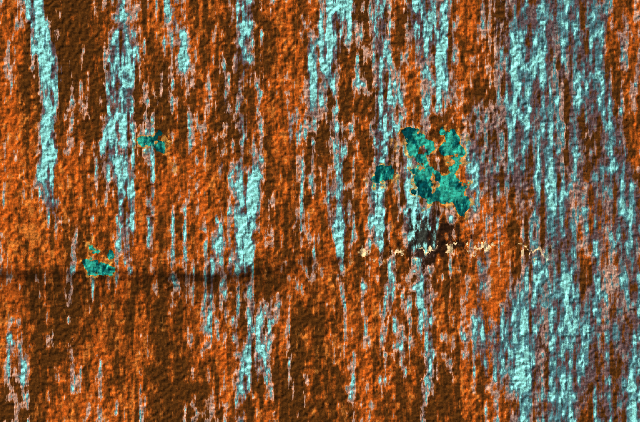
Write a WebGL 1 fragment shader that draws this texture.

```glsl
precision highp float;
// Weathered rusty metal wall with vertical runs of pale verdigris.
// Stretched fractal noise thresholds layers of rust, stain and patina;
// a seam, flaking copper spots and an embossed grain finish the surface.

uniform vec2 u_resolution;

const vec3 DARK_RUST = vec3(0.32, 0.18, 0.06);
const vec3 ORANGE_RUST = vec3(0.74, 0.34, 0.10);
const vec3 OCHRE = vec3(0.80, 0.55, 0.25);
const vec3 GREY_BROWN = vec3(0.36, 0.27, 0.27);
const vec3 PINK_TAN = vec3(0.74, 0.56, 0.47);
const vec3 SLATE_TEAL = vec3(0.29, 0.45, 0.47);
const vec3 PALE_CYAN = vec3(0.55, 0.84, 0.80);
const vec3 DEEP_TEAL = vec3(0.02, 0.25, 0.26);
const vec3 TURQUOISE = vec3(0.20, 0.66, 0.56);
const vec3 CREAM = vec3(0.88, 0.76, 0.56);
const vec3 SOOT = vec3(0.15, 0.09, 0.06);

const float RUN_SPACING = 0.155;
const float WASH_EDGE = 1.17;
const float GRAIN_SCALE = 125.0;
const float GRAIN_DEPTH = 1.25;

float hash(vec2 p) {
  vec3 q = fract(vec3(p.xyx) * 0.1031);
  q += dot(q, q.yzx + 33.33);
  return fract((q.x + q.y) * q.z);
}

float noise(vec2 p) {
  vec2 i = floor(p), f = fract(p);
  f = f * f * (3.0 - 2.0 * f);
  float low = mix(hash(i), hash(i + vec2(1.0, 0.0)), f.x);
  float high = mix(hash(i + vec2(0.0, 1.0)), hash(i + 1.0), f.x);
  return mix(low, high, f.y);
}

// Fractal noise centred on zero
float fbm(vec2 p) {
  float sum = 0.0, amp = 0.5;
  for (int i = 0; i < 4; i++) {
    sum += amp * (noise(p) - 0.5);
    p = p * 2.03 + 17.3;
    amp *= 0.5;
  }
  return sum;
}

// Soft vertical drips at regular but jittered columns
float drips(vec2 p, float fray) {
  float cover = 0.0;
  for (int i = 0; i < 7; i++) {
    float k = float(i);
    float jitter = hash(vec2(k, 4.7)), drop = hash(vec2(k, 9.1));
    float x = 0.13 + RUN_SPACING * k + 0.05 * (jitter - 0.5);
    float d = (p.x - x) / (0.03 + 0.045 * drop);
    float foot = 0.1 + 0.35 * jitter;
    float strength = 0.15 + 0.45 * smoothstep(0.03, 0.13, abs(x - 0.44));
    float run = exp(-d * d) * smoothstep(foot - 0.14, foot + 0.1, p.y + fray);
    cover = max(cover, strength * run);
  }
  return cover;
}

// Signed distance to clustered round flakes
float flakes(vec2 p) {
  float dist = 1.0;
  for (int i = 0; i < 27; i++) {
    float k = float(i);
    vec2 centre = k < 18.0 ? vec2(1.0, 0.6) : (k < 22.0 ? vec2(0.39, 0.63) : vec2(0.24, 0.39));
    float spread = k < 18.0 ? 0.18 : 0.08;
    vec2 offset = vec2(hash(vec2(k, 1.3)), hash(vec2(k, 6.2))) - 0.5;
    float radius = mix(0.006, k < 18.0 ? 0.027 : 0.016, hash(vec2(k, 8.8)));
    dist = min(dist, length(p - centre - spread * offset) - radius);
  }
  return dist;
}

void main() {
  vec2 p = gl_FragCoord.xy / u_resolution.y;
  float broad = fbm(p * vec2(7.0, 4.0));
  float clump = fbm(p * vec2(17.0, 4.5) + 23.0);
  float thin = fbm(p * vec2(105.0, 9.0) + 31.0);
  float streak = fbm(p * vec2(42.0, 6.0) + 7.0);
  float fine = fbm(p * vec2(105.0, 50.0) + 53.0);
  vec2 warped = p + vec2(0.16, 0.1) * vec2(fbm(p * 5.0 + 3.0), fbm(p * 6.0 + 40.0));

  // Seam height and the zone beneath it
  float right = smoothstep(0.5, 0.95, p.x);
  float seam = mix(0.345, 0.405, right) + 0.03 * fbm(vec2(p.x * 14.0, 2.0));
  float below = smoothstep(0.006, -0.006, p.y - seam);

  // Rust
  float tone = 0.5 + 1.2 * broad + 0.6 * clump + 1.0 * thin + 1.2 * fine - 0.07 * below;
  vec3 color = mix(DARK_RUST, ORANGE_RUST, smoothstep(0.2, 0.8, tone));
  color = mix(color, OCHRE, 0.4 * smoothstep(0.12, 0.3, fine + 0.5 * broad));

  // Stain and verdigris
  float wash = smoothstep(WASH_EDGE - 0.14, WASH_EDGE + 0.1, warped.x);
  float bare = smoothstep(0.04, 0.2, fbm(p * vec2(8.0, 2.5) + 71.0));
  float cover = drips(warped, streak) * (1.0 - 0.4 * below);
  cover = max(cover, wash * (0.6 - 0.5 * bare)) + 0.13;
  float texture = 1.0 * clump + 1.3 * streak + 1.5 * thin + 1.3 * fine;
  float patina = cover + texture * (1.0 - 0.25 * wash);
  vec3 stain = mix(GREY_BROWN, PINK_TAN, smoothstep(-0.18, 0.18, fine + thin + 0.03 - 0.1 * wash));
  color = mix(color, stain, smoothstep(0.36, 0.56, patina));
  float pale = smoothstep(0.72, 1.08, patina + 0.4 * fine - 0.12 * wash);
  float teal = smoothstep(0.62, 0.86, patina);
  color = mix(color, mix(SLATE_TEAL, PALE_CYAN, pale), teal);

  // Seam shadow, soot patch and crumbling ledge
  float shadow = exp(-pow((p.y - seam) / 0.011, 2.0)) + 0.6 * below * exp((p.y - seam) / 0.05);
  color *= 1.0 - 0.55 * min(shadow, 1.0) * (1.0 - 0.9 * right) * (0.8 + 1.5 * clump);
  float soot = length((p - vec2(1.03, 0.43)) * vec2(1.0, 1.3)) + 0.14 * broad + 0.2 * fine;
  color = mix(color, SOOT, 0.8 * smoothstep(0.075, 0.025, soot));
  float ledge = smoothstep(0.009, 0.004, abs(p.y - seam + 0.07 * fine));
  ledge *= smoothstep(0.8, 0.88, p.x) * smoothstep(1.33, 1.26, p.x);
  color = mix(color, CREAM, ledge * smoothstep(-0.05, 0.08, fbm(p * 45.0)));

  // Copper flakes with ochre rims
  float flake = flakes(p) + 0.07 * fbm(p * 42.0 + 11.0);
  float rim = smoothstep(0.012, 0.005, flake) * smoothstep(-0.1, 0.06, fine);
  color = mix(color, OCHRE, 0.8 * rim);
  vec3 copper = mix(DEEP_TEAL, TURQUOISE, smoothstep(-0.2, 0.2, fine + 1.2 * fbm(p * 18.0)));
  color = mix(color, copper, smoothstep(0.002, -0.002, flake));

  // Embossed grain
  vec2 g = p * GRAIN_SCALE;
  float relief = fbm(g) - fbm(g + vec2(-0.45, 0.45));
  color *= 1.0 + GRAIN_DEPTH * relief;
  gl_FragColor = vec4(clamp(color, 0.0, 1.0), 1.0);
}
```
